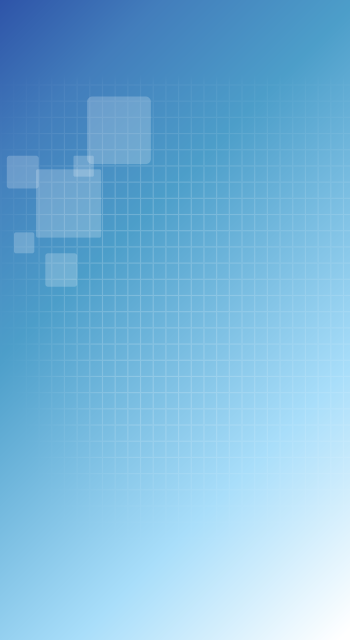
A WebGL 2 fragment shader for this background:

```glsl
#version 300 es
precision highp float;
// Diagonal sky gradient from deep blue to white, overlaid with a soft-edged
// grid of pale lines and a loose cluster of translucent rounded tiles.
// Lengths are in canvas widths, with y measured down from the top.

uniform vec2 u_resolution;
out vec4 fragColor;

#define ASPECT 1.837
#define GRID_CELL vec2(0.03624, 0.04648)
#define GRID_OFFSET vec2(0.0029, 0.0115)
#define LINE_HALF_WIDTH 0.0016
#define LINE_ALPHA 0.19
#define TILE_ALPHA 0.21
#define TILE_COUNT 6

const vec3 DEEP_BLUE  = vec3(0.18, 0.33, 0.66);
const vec3 ROYAL_BLUE = vec3(0.26, 0.49, 0.735);
const vec3 MID_BLUE   = vec3(0.30, 0.62, 0.79);
const vec3 PALE_BLUE  = vec3(0.66, 0.87, 0.98);

// Tile centre (xy) and half size (zw), then corner radius
const vec4 TILES[TILE_COUNT] = vec4[](
    vec4(0.340, 0.374, 0.0910, 0.097),
    vec4(0.196, 0.584, 0.0930, 0.098),
    vec4(0.065, 0.494, 0.0455, 0.047),
    vec4(0.239, 0.477, 0.0290, 0.030),
    vec4(0.069, 0.697, 0.0290, 0.030),
    vec4(0.175, 0.775, 0.0455, 0.048));
const float CORNERS[TILE_COUNT] = float[](0.015, 0.005, 0.008, 0.004, 0.006, 0.008);

float ramp(float start, float end, float t) {
    return clamp((t - start) / (end - start), 0.0, 1.0);
}

vec3 skyGradient(vec2 p) {
    float t = (p.x + p.y) / (1.0 + ASPECT);
    vec3 color = mix(DEEP_BLUE, ROYAL_BLUE, ramp(0.0, 0.16, t));
    color = mix(color, MID_BLUE, ramp(0.16, 0.363, t));
    color = mix(color, PALE_BLUE, ramp(0.363, 0.725, t));
    return mix(color, vec3(1.0), ramp(0.725, 0.99, t));
}

float roundedBox(vec2 p, vec2 halfSize, float radius) {
    vec2 q = abs(p) - halfSize + radius;
    return length(max(q, 0.0)) + min(max(q.x, q.y), 0.0) - radius;
}

float gridLines(vec2 p, float pixel) {
    vec2 dist = abs(fract((p - GRID_OFFSET) / GRID_CELL + 0.5) - 0.5) * GRID_CELL;
    vec2 cover = clamp((LINE_HALF_WIDTH - dist) / pixel + 0.5, 0.0, 1.0);
    return max(cover.x, cover.y);
}

// Strongest in the middle, fading towards every side
float gridFade(vec2 p) {
    float top = smoothstep(0.21, 0.25, p.y) * mix(0.3, 1.0, smoothstep(0.25, 0.6, p.y));
    float bottom = 1.0 - smoothstep(1.15, 1.60, p.y);
    float leftEdge = 0.16 * smoothstep(0.7, 1.5, p.y);
    float left = smoothstep(leftEdge - 0.08, leftEdge + 0.3, p.x);
    float right = 1.0 - 0.4 * smoothstep(0.5, 0.9, p.x);
    return top * bottom * left * right;
}

void main() {
    vec2 uv = gl_FragCoord.xy / u_resolution;
    vec2 p = vec2(uv.x, (1.0 - uv.y) * ASPECT);
    float pixel = 1.0 / u_resolution.x;

    vec3 color = skyGradient(p);
    color = mix(color, vec3(1.0), LINE_ALPHA * gridLines(p, pixel) * gridFade(p));

    // Overlapping tiles brighten one another
    for (int i = 0; i < TILE_COUNT; i++) {
        float d = roundedBox(p - TILES[i].xy, TILES[i].zw, CORNERS[i]);
        float cover = clamp(0.5 - d / pixel, 0.0, 1.0);
        color = mix(color, vec3(1.0), TILE_ALPHA * cover);
    }
    fragColor = vec4(color, 1.0);
}
```
